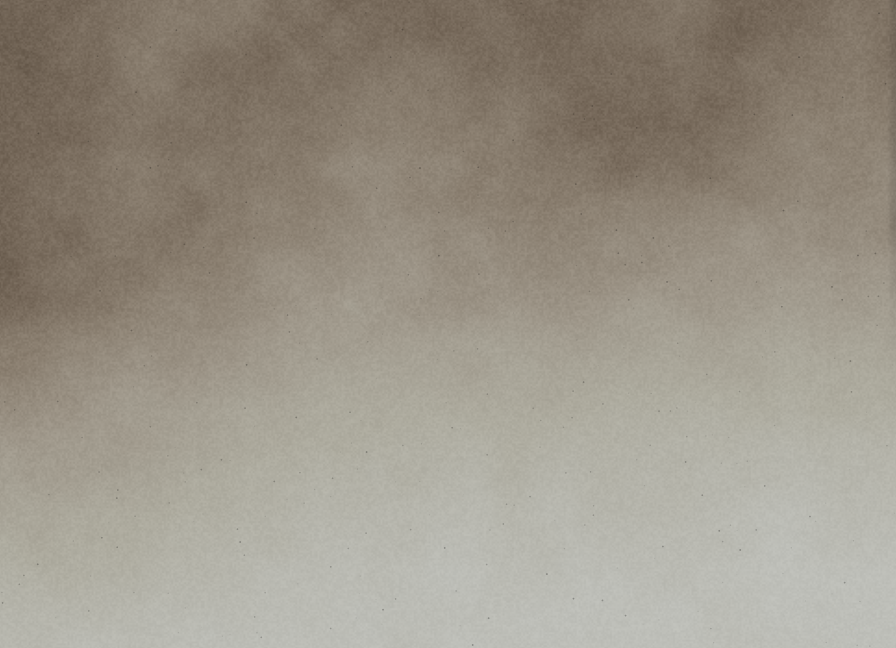
Give the GLSL for this texture, as a WebGL 1 fragment shader.

```glsl
precision highp float;
// Weathered plaster wall fading from dark umber at the top to pale grey below.

uniform vec2 u_resolution;

#define TOP_TONE 0.28
#define FADE_START 0.0
#define FADE_END 1.02
#define FADE_TILT 0.15
#define LEFT_SAG 0.12
#define MOTTLE_DARK 0.27
#define MOTTLE_PALE 0.09
#define GRAIN 0.075
#define SPECK_CELLS 75.0
#define SPECK_SHARE 0.09
#define SCUFF 0.035

float hash(vec2 p) {
  vec3 q = fract(vec3(p.xyx) * 0.1031);
  q += dot(q, q.yzx + 33.33);
  return fract((q.x + q.y) * q.z);
}

float noise(vec2 p) {
  vec2 i = floor(p), f = fract(p);
  f = f * f * (3.0 - 2.0 * f);
  return mix(mix(hash(i), hash(i + vec2(1.0, 0.0)), f.x),
             mix(hash(i + vec2(0.0, 1.0)), hash(i + vec2(1.0)), f.x), f.y);
}

float fbm(vec2 p) {
  float sum = 0.0, amp = 0.5;
  for (int i = 0; i < 5; i++) {
    sum += amp * noise(p);
    p = mat2(0.8, 0.6, -0.6, 0.8) * p * 2.03 + 17.3;
    amp *= 0.5;
  }
  return sum / 0.96875;
}

// Soft elliptical stain
float stain(vec2 p, vec2 center, vec2 radius) {
  vec2 q = (p - center) / radius;
  return exp(-dot(q, q));
}

// Faint brush stroke between two points
float stroke(vec2 p, vec2 a, vec2 b, float width) {
  vec2 ab = b - a;
  float along = clamp(dot(p - a, ab) / dot(ab, ab), 0.0, 1.0);
  float d = length(p - a - ab * along) / width;
  return exp(-d * d) * (1.0 - abs(2.0 * along - 1.0));
}

// Small dark pits of varied strength, one candidate per grid cell
float specks(vec2 p, float pixel) {
  vec2 cell = floor(p * SPECK_CELLS);
  vec2 jitter = 0.2 + 0.6 * vec2(hash(cell + 3.7), hash(cell + 51.1));
  float strength = hash(cell + 91.9);
  float radius = mix(0.0004, 0.0012, strength);
  float d = length(p - (cell + jitter) / SPECK_CELLS);
  float present = step(1.0 - SPECK_SHARE, hash(cell + 7.3));
  return present * strength * strength * (1.0 - smoothstep(radius - pixel * 0.5, radius + pixel * 0.7, d));
}

// Umber to taupe to cool grey
vec3 ramp(float t) {
  vec3 c = mix(vec3(0.395, 0.345, 0.290), vec3(0.460, 0.407, 0.350), smoothstep(0.0, 0.22, t));
  c = mix(c, vec3(0.540, 0.495, 0.437), clamp((t - 0.20) / 0.20, 0.0, 1.0));
  c = mix(c, vec3(0.615, 0.584, 0.532), clamp((t - 0.40) / 0.20, 0.0, 1.0));
  c = mix(c, vec3(0.680, 0.671, 0.622), clamp((t - 0.60) / 0.20, 0.0, 1.0));
  return mix(c, vec3(0.742, 0.746, 0.722), clamp((t - 0.80) / 0.20, 0.0, 1.0));
}

void main() {
  vec2 uv = gl_FragCoord.xy / u_resolution;
  uv.y = 1.0 - uv.y;                       // depth below the top edge
  float aspect = u_resolution.x / u_resolution.y;
  vec2 p = vec2(uv.x * aspect, uv.y);

  // Tilted vertical fade, sagging on the left
  float depth = uv.y + FADE_TILT * (uv.x - 0.5) - LEFT_SAG * (1.0 - smoothstep(0.0, 0.45, uv.x));
  float tone = mix(TOP_TONE, 1.0, smoothstep(FADE_START, FADE_END, depth));

  // Broad stains and worn patches, with wandering outlines
  vec2 w = uv + 0.07 * (vec2(fbm(p * 6.0), fbm(p * 6.0 + 40.0)) - 0.5);
  tone -= 0.15 * stain(w, vec2(0.00, 0.20), vec2(0.12, 0.24));
  tone -= 0.11 * stain(w, vec2(0.02, 0.46), vec2(0.08, 0.07));
  tone -= 0.13 * stain(w, vec2(0.73, 0.21), vec2(0.10, 0.09));
  tone -= 0.06 * stain(w, vec2(0.70, 0.06), vec2(0.12, 0.08));
  tone -= 0.09 * stain(w, vec2(0.23, 0.33), vec2(0.022, 0.04));
  tone -= 0.06 * stain(w, vec2(0.22, 0.50), vec2(0.045, 0.06));
  tone -= 0.07 * stain(w, vec2(0.24, 0.09), vec2(0.045, 0.04));
  tone += 0.05 * stain(w, vec2(0.16, 0.20), vec2(0.07, 0.12));
  tone += 0.04 * stain(w, vec2(0.36, 0.22), vec2(0.11, 0.14));
  tone += 0.04 * stain(w, vec2(0.93, 0.16), vec2(0.06, 0.16));

  // Cloudy mottling, finer blotches and soft vertical wash marks
  float pale = smoothstep(0.25, 0.85, tone);
  tone += (fbm(p * 5.0 + 9.0) - 0.5) * mix(MOTTLE_DARK, MOTTLE_PALE, pale);
  tone += (fbm(p * 19.0 + 31.0) - 0.5) * mix(0.16, 0.06, pale);
  tone += 0.03 * (noise(vec2(p.x * 14.0, p.y * 2.5) + 23.0) - 0.5);

  // Pale scuffs: one broken arc and a few slanting strokes
  float ring = (length(p - vec2(0.345, 0.150)) - 0.130) / 0.009;
  float scuffs = exp(-ring * ring) * (1.0 - smoothstep(0.05, 0.12, p.y)) * smoothstep(0.25, 0.75, noise(p * 14.0));
  scuffs += stroke(p, vec2(0.72, 0.36), vec2(0.78, 0.44), 0.006);
  scuffs += stroke(p, vec2(0.98, 0.33), vec2(1.03, 0.41), 0.006);
  scuffs += stroke(p, vec2(0.51, 0.45), vec2(0.58, 0.50), 0.006);
  scuffs += stroke(p, vec2(0.86, 0.05), vec2(0.81, 0.13), 0.006);
  tone += SCUFF * scuffs * (0.5 + noise(p * 45.0));
  vec3 color = ramp(clamp(tone, 0.0, 1.0));

  // Fine grain, pits and the worn right edge
  float grain = 0.7 * noise(p * 350.0) + 0.3 * noise(p * 170.0 + 70.0) - 0.5;
  color += GRAIN * grain * mix(1.2, 0.55, tone);
  color *= 1.0 - 0.28 * specks(p, 1.0 / u_resolution.y);
  float edge = smoothstep(0.988, 1.0, uv.x) * (1.0 - smoothstep(0.2, 0.7, uv.y));
  gl_FragColor = vec4(color * (1.0 - 0.12 * edge * (0.4 + noise(p * 30.0))), 1.0);
}
```
